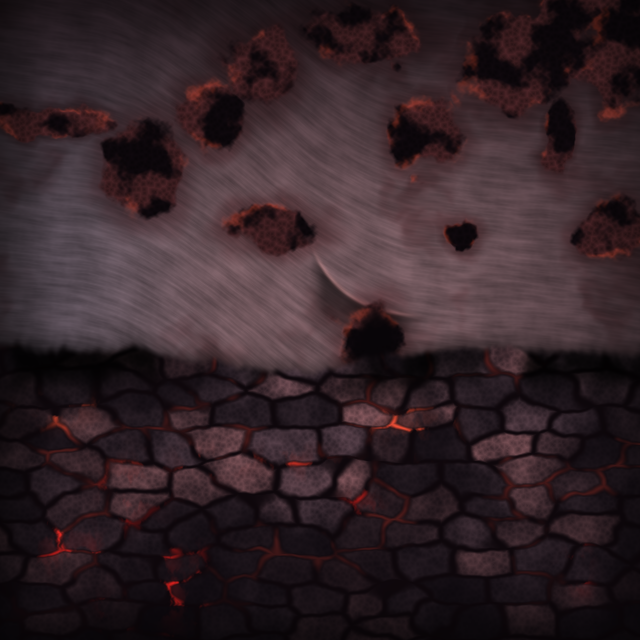
Reproduce this texture procedurally as a Shadertoy shader.

```glsl
// A burnt wall: brushed plaster with charred holes above rows of rough stones.
// Cellular noise builds stones, grain and brush streaks; layered sines roughen
// every outline, and soft ellipses place the holes and the embers.

// Holes and embers: centre xy, radii zw
const vec4 HOLES[12] = vec4[12](
    vec4(.080, .812, .100, .026), vec4(.225, .738, .062, .075),
    vec4(.330, .818, .055, .048), vec4(.410, .895, .060, .062),
    vec4(.665, .792, .055, .050), vec4(.432, .644, .074, .037),
    vec4(.585, .472, .050, .058), vec4(.872, .785, .026, .062),
    vec4(.718, .636, .032, .026), vec4(.955, .635, .056, .050),
    vec4(.810, .890, .085, .065), vec4(.570, .945, .095, .042));

const vec4 EMBERS[12] = vec4[12](
    vec4(.085, .150, .030, .035), vec4(.140, .145, .022, .025),
    vec4(.205, .235, .040, .050), vec4(.265, .085, .022, .065),
    vec4(.310, .085, .018, .060), vec4(.175, .035, .020, .035),
    vec4(.340, .282, .055, .020), vec4(.640, .340, .060, .035),
    vec4(.460, .280, .045, .025), vec4(.905, .105, .022, .035),
    vec4(.570, .215, .030, .025), vec4(.100, .355, .055, .025));

vec2 hash2(vec2 p) {
    return fract(sin(vec2(dot(p, vec2(127.1, 311.7)), dot(p, vec2(269.5, 183.3)))) * 43758.5);
}

float layeredSines(vec2 p) {
    float sum = 0.0, amp = 0.5;
    for (int i = 0; i < 5; i++) {
        p = mat2(.8, .6, -.6, .8) * p;
        sum += amp * sin(p.x + 1.6 * sin(p.y * .8));
        p = p * 1.9 + vec2(1.7, 4.1);
        amp *= .55;
    }
    return sum;
}

// Nearest distance, gap to the second nearest, and a random value per cell
vec3 cellular(vec2 p, float jitter) {
    vec2 base = floor(p);
    float near = 9.0, second = 9.0, id = 0.0;
    for (int y = -1; y <= 1; y++)
    for (int x = -1; x <= 1; x++) {
        vec2 cell = base + vec2(x, y);
        vec2 rnd = hash2(cell);
        float stagger = .5 * mod(cell.y, 2.0) - .25;
        vec2 d = cell + .5 + vec2(stagger, 0) + jitter * (rnd - .5) - p;
        float dist = sqrt(sqrt(dot(d * d, d * d)));
        if (dist < near) { second = near; near = dist; id = fract(rnd.x * 7.3 + rnd.y); }
        else second = min(second, dist);
    }
    return vec3(near, second - near, id);
}

float ellipseDist(vec2 p, vec4 e) { return length((p - e.xy) / e.zw); }

float bump(float x, float width) { return exp(-x * x / (width * width)); }

// Brush strokes lie flat at the left and dive through the middle
vec3 plaster(vec2 p, float rough) {
    float flow = p.y + .12 * p.x + .24 * smoothstep(.12, .65, p.x) + .006 * layeredSines(p * 9.0);
    float streak = cellular(vec2(p.x * 9.0, flow * 75.0), 1.0).x
                 + .7 * cellular(vec2(p.x * 22.0, flow * 190.0), 1.0).x - .75;
    float light = smoothstep(1.1, .58, p.y) * (1.0 - .5 * smoothstep(.62, 1.05, p.x));
    light *= mix(.72, 1.0, smoothstep(0.0, .25, p.x));
    vec3 tint = mix(vec3(.37, .33, .37), vec3(.44, .34, .36), smoothstep(.05, .4, p.x));
    vec3 col = mix(vec3(.13, .09, .11), tint, light);
    col *= 1.0 + .22 * streak + .10 * rough;

    // Curved lip: pale edge above, shadow beneath
    float drop = .102 * exp(-(p.x - .49) / .055);
    float h = (p.y - .498 - drop) / sqrt(1.0 + drop * drop / .003);
    float span = smoothstep(.48, .51, p.x) * smoothstep(.67, .61, p.x);
    float shadow = smoothstep(-.065, -.002, h) * smoothstep(.004, -.002, h);
    col *= 1.0 - .55 * span * shadow;
    return col + vec3(.16, .10, .09) * span * bump(h - .003, .004);
}

vec3 stones(vec2 p, float rough, float grain, float heat) {
    vec2 q = p + .009 * vec2(layeredSines(p * 17.0), layeredSines(p.yx * 19.0 + 3.0));
    vec3 cell = cellular(q / vec2(.083, .046), .75);
    float body = smoothstep(.02, .24, cell.y);
    float light = .25 + .9 * bump(p.x - .55, .5) * smoothstep(-.05, .3, p.y);
    float blotch = smoothstep(-.6, .5, layeredSines(p * 13.0 + 5.0));
    float tone = light * (.3 + .85 * cell.z) * mix(.4, 1.0, blotch);
    tone *= 1.0 + .35 * rough + .5 * (grain - .4);
    vec3 face = mix(vec3(.30, .23, .25), vec3(.30, .20, .20), smoothstep(.3, .8, cell.z));
    vec3 col = mix(vec3(.055, .028, .045), vec3(.04, .025, .045) + face * tone, body);

    // Warm seams, brightest near the embers
    float seam = 1.0 - smoothstep(.0, .16, cell.y);
    float warm = smoothstep(.1, .8, layeredSines(p * 21.0 + 8.0));
    col += vec3(.24, .075, .055) * seam * warm * smoothstep(0.0, .2, p.y);
    vec3 fire = mix(vec3(.80, .10, .07), vec3(.70, .23, .13), smoothstep(.2, .35, p.y));
    float flicker = smoothstep(-.1, .55, layeredSines(p * vec2(75.0, 55.0)));
    return col + fire * heat * flicker * (.15 + .85 * seam);
}

void mainImage(out vec4 fragColor, in vec2 fragCoord) {
    vec2 p = fragCoord / iResolution.xy;
    float rough = layeredSines(p * 55.0);
    float grain = cellular(p * 120.0, 1.0).x;
    vec2 warped = p + .012 * vec2(layeredSines(p * 32.0), layeredSines(p.yx * 35.0 + 2.0));

    float hole = -3.0, heat = 0.0;
    for (int i = 0; i < 12; i++) {
        hole = max(hole, 1.0 - ellipseDist(warped, HOLES[i]));
        heat += bump(ellipseDist(warped, EMBERS[i]), .9);
    }
    // Loose scorching in the upper right
    float corner = smoothstep(.5, 1.0, p.x) * smoothstep(.48, .95, p.y);
    hole = max(hole, layeredSines(warped * 15.0 + 1.0) - 1.05 + 1.2 * corner);
    hole += .16 * rough;

    // Charred openings with rusty rims
    vec3 col = plaster(p, rough);
    col = mix(col, col * vec3(.76, .64, .65), smoothstep(-.8, .1, hole));
    float pit = smoothstep(-.15, .6, layeredSines(p * 38.0 + 6.0) + hole * .8);
    vec3 charred = mix(vec3(.23, .11, .12), vec3(.045, .025, .04), pit);
    charred *= .75 + .6 * grain;
    col = mix(col, charred, smoothstep(-.06, .15, hole));
    col += vec3(.28, .09, .05) * bump(hole - .1, .12) * smoothstep(.1, .8, layeredSines(p * 47.0));

    // Ragged lower plaster edge and the dark ledge under it
    float edge = .455 - .045 * bump(p.x - .45, .13) + .014 * layeredSines(p * vec2(28.0, 12.0));
    float above = p.y - edge;
    vec3 wall = stones(p, rough, grain, heat);
    float ledge = bump(above + .018, .035) * smoothstep(-.5, .4, layeredSines(p * vec2(18.0, 8.0) + 4.0));
    wall *= 1.0 - .8 * ledge;
    col *= mix(.55, 1.0, smoothstep(-.01, .035, above));
    col = mix(wall, col, smoothstep(-.008, .008, above));
    col = mix(col, vec3(.03, .018, .03), .9 * smoothstep(1.1, .4, ellipseDist(warped, HOLES[6])));

    // Darkened borders
    vec2 rim = smoothstep(vec2(-.04), vec2(.10), p) * smoothstep(vec2(1.12), vec2(.88), p);
    col *= mix(.5, 1.0, rim.x * rim.y);
    fragColor = vec4(clamp(col, 0.0, 1.0), 1.0);
}
```
